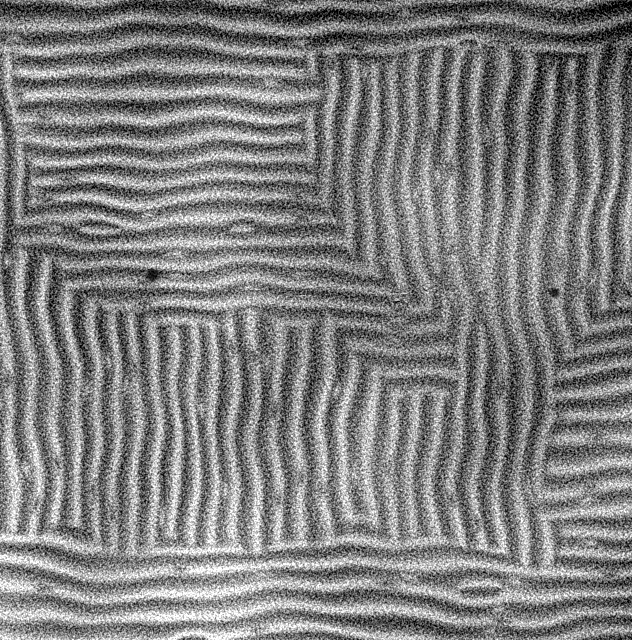
Give the GLSL for this pattern, as a Shadertoy shader.

```glsl
const float TAU = 6.28319;
const float STRIPES = 29.3;        // stripe periods per canvas height
const float GRAIN_CELLS = 400.0;   // fine grain cells per canvas height
const float GRAIN = 0.46;
const float STRIPE_GAIN = 0.215;
const float FINE_LINES = 0.10;     // second harmonic of the stripes
const float RELIEF = 0.14;         // steeper flank on one side
const float BASE_GREY = 0.49;
const float SLOW_WARP = 1.0;
const float FAST_WARP = 0.42;
const float SEAM = 0.35;           // half width of the domain seams
const float RAGGED = 1.3;          // irregularity of the domain borders
const float BREAK_SPACING = 5.0;   // periods along a stripe per possible break
const float BREAK_SHARE = 0.24;
const int DEFECTS = 8;

float hash(vec2 p) {
    vec3 q = fract(p.xyx * 0.1031);
    q += dot(q, q.yzx + 33.33);
    return fract((q.x + q.y) * q.z);
}

float cornerSlope(vec2 cell, vec2 offset) {
    float angle = TAU * hash(cell);
    return dot(vec2(cos(angle), sin(angle)), offset);
}

float gradientNoise(vec2 p) {
    vec2 i = floor(p), f = p - i;
    vec2 u = f * f * f * (f * (f * 6.0 - 15.0) + 10.0);
    vec2 e = vec2(1, 0);
    return mix(mix(cornerSlope(i, f), cornerSlope(i + e, f - e), u.x),
               mix(cornerSlope(i + e.yx, f - e.yx), cornerSlope(i + 1.0, f - 1.0), u.x), u.y);
}

vec2 warpField(vec2 p) {
    return vec2(gradientNoise(p + 17.3), gradientNoise(p + 71.9));
}

// Positive where stripes run across, negative where they run down.
// Diagonal borders lie on whole periods, so stripes turn corners there.
float acrossDomain(vec2 p) {
    float x = p.x, d = p.y;
    float rightEdge = min(max(14.0, d + 5.0), 20.7);
    float lowerEdge = min(max(min(x + 10.0, 15.0), x), 18.3);
    float block = min(min(x - 1.2, rightEdge - x), lowerEdge - d);
    float top = 2.4 - d;
    float bottom = d - clamp(x + 2.0, 24.7, 26.0);
    float side = min(x - 25.4, x + d - 42.0);
    return max(max(block, top), max(bottom, side));
}

// Close pairs of dislocations make forks and short inserted stripes.
float defectPhase(vec2 p) {
    float phase = 0.0;
    for (int i = 0; i < DEFECTS; i++) {
        float k = float(i);
        vec2 start = STRIPES * vec2(hash(vec2(k, 3.1)), hash(vec2(k, 8.7)));
        float span = mix(0.8, 2.0, hash(vec2(k, 5.3)));
        bool across = acrossDomain(start) > 0.0;
        vec2 a = p - start;
        vec2 b = a - (across ? vec2(span, 0) : vec2(0, span));
        phase += atan(a.y, a.x + 1e-5) - atan(b.y, b.x + 1e-5);
    }
    return phase;
}

// Bright lines get cut and dark gaps get bridged at scattered places.
float breaks(float over, float along, float seed) {
    float line = floor(2.0 * over + 0.5);
    float cell = floor(along / BREAK_SPACING);
    vec2 id = vec2(line + 50.0, cell + seed);
    float centre = (cell + mix(0.2, 0.8, hash(id))) * BREAK_SPACING;
    float window = cos(0.5 * TAU * (2.0 * over - line));
    float bump = window * window * exp(-pow((along - centre) / 0.4, 2.0));
    float direction = mod(line, 2.0) < 0.5 ? -1.0 : 1.0;
    return 1.7 * direction * bump * step(hash(id + 31.7), BREAK_SHARE);
}

float stripeProfile(float over, float along, float defects, float seed) {
    float phase = TAU * over + defects;
    return cos(phase) + FINE_LINES * cos(2.0 * phase) + RELIEF * sin(2.0 * phase)
         + breaks(over + defects / TAU, along, seed);
}

// Two turned layers give clumped grain without a visible lattice.
float filmGrain(vec2 uv) {
    vec2 turned = mat2(0.8, 0.6, -0.6, 0.8) * uv * GRAIN_CELLS;
    vec2 coarse = mat2(0.92, -0.39, 0.39, 0.92) * uv * GRAIN_CELLS * 0.6;
    return gradientNoise(turned + 700.0) + 0.9 * gradientNoise(coarse + 500.0);
}

float darkSpot(vec2 p, vec2 centre, float radius) {
    return 1.0 - smoothstep(0.4 * radius, 1.3 * radius, length(p - centre));
}

void mainImage(out vec4 fragColor, in vec2 fragCoord) {
    vec2 uv = fragCoord / iResolution.y;
    vec2 p = vec2(uv.x, 1.0 - uv.y) * STRIPES;   // x to the right, y down

    // Wavering stripes in two directions
    vec2 w = p + SLOW_WARP * warpField(p * 0.11) + FAST_WARP * warpField(p * 0.37);
    float defects = defectPhase(w);
    float border = acrossDomain(w) + RAGGED * gradientNoise(p * 0.45 + 40.0);
    float across = smoothstep(-SEAM, SEAM, border);
    float stripes = mix(stripeProfile(w.x, w.y, defects, 11.0),
                        stripeProfile(w.y, w.x, defects, 63.0), across);

    // Uneven contrast and lighting
    vec2 fadeOffset = p - vec2(21, 13);
    float faded = exp(-dot(fadeOffset, fadeOffset) / 80.0);
    float gain = STRIPE_GAIN * (1.0 - 0.4 * faded) * (1.0 + 0.6 * gradientNoise(p * 0.3 + 20.0));
    float lowerLeft = smoothstep(16.0, 29.0, p.y) * (1.0 - p.x / STRIPES);
    float topShade = 1.0 - smoothstep(0.0, 5.0, p.y);
    float rightShade = smoothstep(21.0, 29.0, p.x) * (1.0 - smoothstep(4.0, 18.0, p.y));
    float grey = BASE_GREY + 0.21 * lowerLeft - 0.14 * topShade - 0.08 * rightShade;
    grey += 0.2 * gradientNoise(p * 0.15 + 90.0) + gain * stripes;

    // Dark specks and fine grain
    float speck = max(darkSpot(p, vec2(7.0, 12.6), 0.33), darkSpot(p, vec2(25.4, 13.4), 0.25));
    grey = mix(grey, 0.06, 0.9 * speck);
    grey += GRAIN * (1.0 - 0.6 * speck) * filmGrain(uv);

    fragColor = vec4(vec3(clamp(grey, 0.0, 1.0)), 1.0);
}
```
